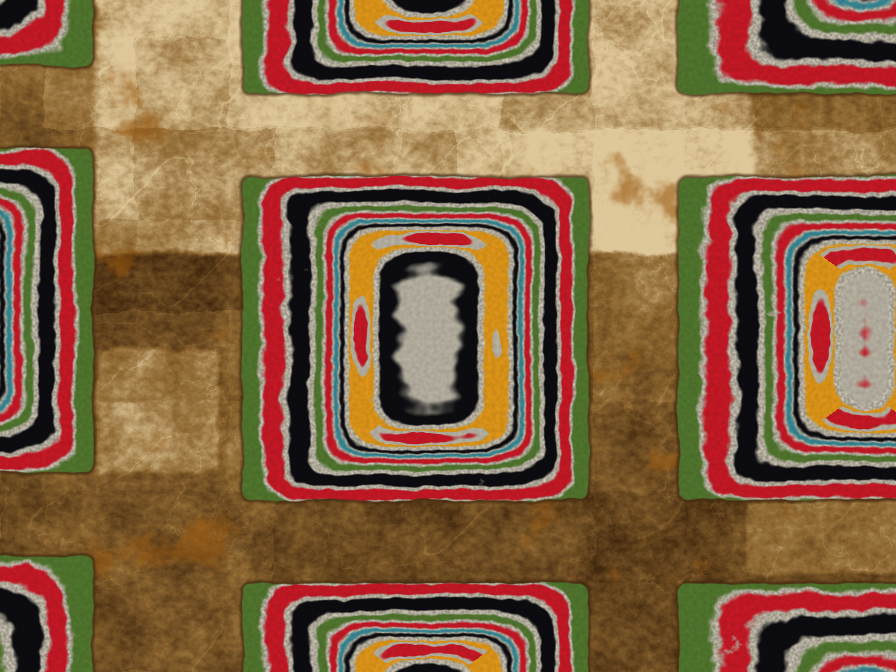
Reproduce this pattern procedurally as a Shadertoy shader.

```glsl
// Lacquered square panels set in a lattice of worn gold leaf.
// Each panel turns its inset from the edge into a depth, which selects bands
// of sanded paint; gradient noise wobbles the bands and crinkles the leaf.

const vec2  PERIOD = vec2(0.693, 0.605);       // panel spacing, canvas heights
const vec2  CENTRE = vec2(0.618, 0.4965);      // centre of panel (0, 0)
const vec2  HALF_SIZE = vec2(0.257, 0.240);
const float ODD_COLUMN_SHIFT = -0.044;
const float LEFT_LIFT = 0.042;
const float RING_DRIFT = 0.020;                // inner rings slide sideways
const float WOBBLE = 0.022;
const float LENS_DEPTH = 0.61;

const vec3 CREAM  = vec3(0.68, 0.66, 0.60);
const vec3 RED    = vec3(0.74, 0.09, 0.14);
const vec3 BLACK  = vec3(0.045, 0.045, 0.06);
const vec3 GREEN  = vec3(0.30, 0.44, 0.17);
const vec3 TEAL   = vec3(0.19, 0.50, 0.55);
const vec3 YELLOW = vec3(0.83, 0.56, 0.09);
const vec3 LEAF_DARK = vec3(0.25, 0.15, 0.05);
const vec3 LEAF_MID  = vec3(0.55, 0.40, 0.19);
const vec3 LEAF_PALE = vec3(0.87, 0.78, 0.60);
const vec3 RUST      = vec3(0.60, 0.35, 0.07);

const int BANDS = 8;
const vec2 BAND_SPAN[BANDS] = vec2[](          // start and end depth
    vec2(-1.0, 0.09), vec2(0.11, 0.19), vec2(0.22, 0.31), vec2(0.345, 0.385),
    vec2(0.405, 0.44), vec2(0.453, 0.475), vec2(0.486, 0.51), vec2(0.54, 0.68));
const vec3 BAND_COLOUR[BANDS] = vec3[](
    GREEN, RED, BLACK, GREEN, RED, TEAL, BLACK, YELLOW);

float hash(vec2 p) {
    return fract(sin(dot(p, vec2(127.1, 311.7))) * 43758.5);
}

float gradientDot(vec2 corner, vec2 offset) {
    float angle = 6.2832 * hash(corner);
    return dot(vec2(cos(angle), sin(angle)), offset);
}

float gradientNoise(vec2 p) {
    vec2 i = floor(p), f = fract(p), e = vec2(1, 0);
    vec2 w = f * f * f * (f * (f * 6.0 - 15.0) + 10.0);
    return 1.4 * mix(
        mix(gradientDot(i, f), gradientDot(i + e, f - e), w.x),
        mix(gradientDot(i + e.yx, f - e.yx), gradientDot(i + 1.0, f - 1.0), w.x), w.y);
}

float fbm(vec2 p) {
    float sum = 0.0, gain = 0.5;
    for (int i = 0; i < 5; i++) {
        sum += gain * gradientNoise(p);
        p = mat2(1.6, 1.2, -1.2, 1.6) * p + 7.3;
        gain *= 0.55;
    }
    return sum;
}

float smoothMin(float a, float b, float k) {
    float h = max(k - abs(a - b), 0.0) / k;
    return min(a, b) - 0.25 * k * h * h;
}

float boxDistance(vec2 p, vec2 halfSize) {
    vec2 d = abs(p) - halfSize;
    return length(max(d, 0.0)) + min(max(d.x, d.y), 0.0);
}

vec3 goldLeaf(vec2 p) {
    vec2 torn = p + 0.012 * vec2(fbm(p * 18.0), fbm(p * 18.0 + 9.0));
    // Overlapping sheets: pale above, brown below, two stray pale pieces
    float upper = smoothstep(0.617, 0.629, torn.y);
    float sides = smoothstep(0.48, 0.50, abs(torn.x - 0.63));
    float tone = 0.25 + upper * mix(0.55, 0.22, sides);
    float stray = min(boxDistance(torn - vec2(0.235, 0.39), vec2(0.09)),
                      boxDistance(torn - vec2(1.26, 0.20), vec2(0.15, 0.055)));
    tone += 0.27 * smoothstep(0.005, -0.005, stray);
    for (int i = 0; i < 3; i++) {
        vec2 sheet = floor((torn + 0.137 * float(i)) / vec2(0.34, 0.27));
        tone += 0.16 * (hash(sheet + 17.0 * float(i)) - 0.5);
    }
    // Crinkles, grain and fine creases
    tone += 0.30 * fbm(p * 13.0) + 0.22 * fbm(p * vec2(75.0, 95.0));
    float crease = abs(gradientNoise(p * 7.0 + 0.6 * fbm(p * 9.0)));
    tone += 0.10 * smoothstep(0.025, 0.0, crease);
    vec3 leaf = mix(LEAF_DARK, LEAF_MID, clamp(tone / 0.45, 0.0, 1.0));
    leaf = mix(leaf, LEAF_PALE, smoothstep(0.40, 1.0, tone));
    return mix(leaf, RUST, 0.6 * smoothstep(0.22, 0.5, fbm(p * 8.0 + 31.0)));
}

vec3 panelPaint(vec2 q, vec2 cell, vec2 p, float pixel) {
    float variant = fract(dot(abs(cell), vec2(0.62, 0.35)));
    float reach = 1.0 - 0.45 * variant * variant;
    float aa = 1.5 * pixel / HALF_SIZE.x;
    // Rounded ring depth, 0 at the rim and near 1 at the middle
    float rim = min(HALF_SIZE.x - abs(q.x), HALF_SIZE.y - abs(q.y));
    q.x -= RING_DRIFT * smoothstep(0.0, 0.10, rim);
    vec2 inset = (HALF_SIZE - abs(q)) / HALF_SIZE.x * vec2(1.0, 1.4) + vec2(0.0, 0.11);
    float depth = smoothMin(inset.x, inset.y, 0.25) * reach;
    float ragged = mix(1.0, 0.3, smoothstep(0.25, 0.5, depth));
    depth += WOBBLE * ragged * (gradientNoise(p * 11.0) + 0.6 * gradientNoise(p * 38.0));
    depth += 0.007 * gradientNoise(p * 85.0);

    vec3 paint = CREAM + 0.14 * gradientNoise(p * 230.0);
    for (int i = 0; i < BANDS; i++) {
        vec2 span = BAND_SPAN[i];
        float band = smoothstep(-aa, aa, depth - span.x) * smoothstep(-aa, aa, span.y - depth);
        paint = mix(paint, BAND_COLOUR[i], band);
    }
    // Red lenses worn through the yellow sides
    bool upright = inset.x < inset.y;
    float along = upright ? q.y / 0.065 : q.x / 0.095;
    float across = (depth - LENS_DEPTH) / 0.06;
    float lens = 1.0 - across * across - along * along + 0.5 * gradientNoise(p * 24.0);
    if (upright && q.x > 0.0) lens -= 0.9;
    paint = mix(paint, CREAM, smoothstep(-0.05, 0.10, lens));
    paint = mix(paint, RED, smoothstep(0.42, 0.62, lens));
    // Core and its soft heart
    vec3 core = variant < 0.5 ? BLACK : CREAM;
    vec3 heart = variant < 0.05 ? CREAM : RED;
    paint = mix(paint, core, smoothstep(-aa, aa, depth - 0.715));
    float streak = 0.06 * gradientNoise(p * vec2(12.0, 48.0));
    paint = mix(paint, heart, smoothstep(0.80, 0.86, depth + streak));
    // Chips and scuffs
    float chip = smoothstep(0.50, 0.62, fbm(p * 16.0 + 5.0));
    paint = mix(paint, CREAM, 0.7 * chip);
    return paint * (1.0 + 0.07 * gradientNoise(p * 160.0));
}

void mainImage(out vec4 fragColor, in vec2 fragCoord) {
    vec2 p = fragCoord / iResolution.y;
    float pixel = 1.0 / iResolution.y;
    // Panel lattice with uneven columns
    vec2 q = p - CENTRE, cell;
    cell.x = floor(q.x / PERIOD.x + 0.5);
    q.x -= cell.x * PERIOD.x + ODD_COLUMN_SHIFT * mod(cell.x, 2.0);
    q.y -= cell.x < 0.0 ? LEFT_LIFT : 0.0;
    cell.y = floor(q.y / PERIOD.y + 0.5);
    q.y -= cell.y * PERIOD.y;

    float edge = boxDistance(q, HALF_SIZE - 0.012) - 0.012;
    edge += 0.004 * gradientNoise(p * 14.0) + 0.0015 * gradientNoise(p * 60.0);
    vec3 colour = goldLeaf(p);
    float seam = smoothstep(0.007, 0.0, abs(edge));
    colour = mix(colour, LEAF_DARK, 0.75 * seam);
    vec3 paint = panelPaint(q, cell, p, pixel);
    colour = mix(colour, paint, smoothstep(pixel, -pixel, edge));
    fragColor = vec4(clamp(colour, 0.0, 1.0), 1.0);
}
```
